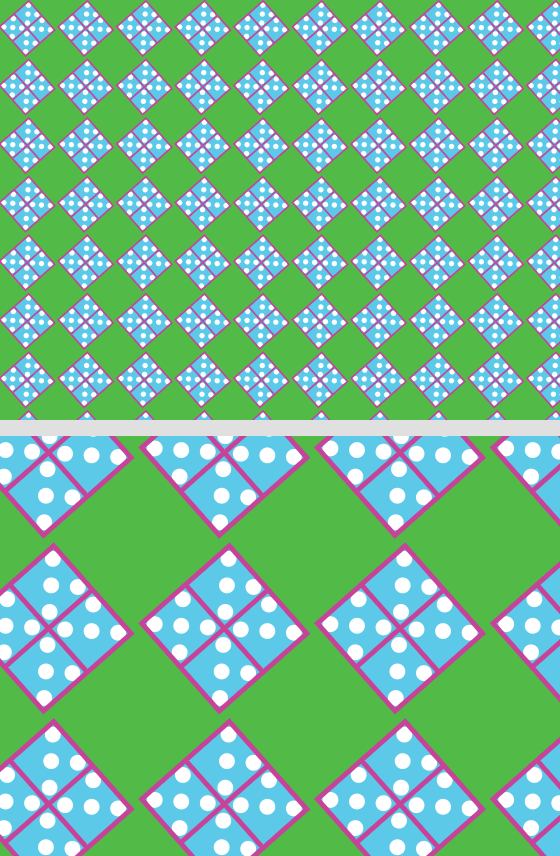
Top, the full canvas; bottom, a detail of the centre.
Write a WebGL 2 fragment shader that draws this pattern.

```glsl
#version 300 es
precision highp float;

uniform vec2 u_resolution;
out vec4 fragColor;

// Layout, in repeats and in fractions of one repeat
const float REPEATS_DOWN = 7.17;
const vec2 TILE_CENTRE = vec2(0.463, 0.685);
const float TILE_ANGLE = 0.724;
const float HALF_SIDE = 0.347;
const float LINE_WIDTH = 0.028;
const float DOT_RADIUS = 0.045;
const float DOT_SPREAD = 0.107;

const vec3 GREEN = vec3(0.32, 0.73, 0.28);
const vec3 SKY = vec3(0.36, 0.79, 0.91);
const vec3 WHITE = vec3(1.0);
const vec3 PINK = vec3(0.78, 0.26, 0.60);

float boxDistance(vec2 p, float halfSide) {
    vec2 d = abs(p) - halfSide;
    return length(max(d, 0.0)) + min(max(d.x, d.y), 0.0);
}

float coverage(float dist, float pixel) {
    return clamp(0.5 - dist / pixel, 0.0, 1.0);
}

// Some dots beside the inner seams are left out
bool isOmitted(vec2 quadrant, vec2 corner) {
    bool besideU = quadrant.x > 0.0 && corner.x < 0.0 && corner.y * quadrant.y > 0.0;
    bool besideV = quadrant.x < 0.0 && quadrant.y < 0.0 && corner.x < 0.0 && corner.y > 0.0;
    return besideU || besideV;
}

// Each quadrant holds a centre dot and up to four corner dots
float dotsDistance(vec2 p) {
    vec2 quadrant = vec2(p.x < 0.0 ? -1.0 : 1.0, p.y < 0.0 ? -1.0 : 1.0);
    vec2 q = p - quadrant * HALF_SIDE * 0.5;
    float nearest = length(q);
    for (int i = 0; i < 4; i++) {
        vec2 corner = vec2(i & 1, i >> 1) * 2.0 - 1.0;
        if (!isOmitted(quadrant, corner)) {
            nearest = min(nearest, length(q - corner * DOT_SPREAD));
        }
    }
    return nearest - DOT_RADIUS;
}

void main() {
    float pixel = REPEATS_DOWN / u_resolution.y;
    vec2 grid = gl_FragCoord.xy * pixel;

    // Tile frame: x points to the upper right, y to the upper left
    vec2 cell = fract(grid - TILE_CENTRE + 0.5) - 0.5;
    float c = cos(TILE_ANGLE);
    float s = sin(TILE_ANGLE);
    vec2 p = vec2(c * cell.x + s * cell.y, c * cell.y - s * cell.x);

    // Spotted fill
    float box = boxDistance(p, HALF_SIDE);
    vec3 tile = mix(SKY, WHITE, coverage(dotsDistance(p), pixel));

    // Border and cross
    float border = -box - LINE_WIDTH;
    float crossLine = min(abs(p.x), abs(p.y)) - LINE_WIDTH * 0.5;
    tile = mix(tile, PINK, coverage(min(border, crossLine), pixel));

    fragColor = vec4(mix(GREEN, tile, coverage(box, pixel)), 1.0);
}
```
